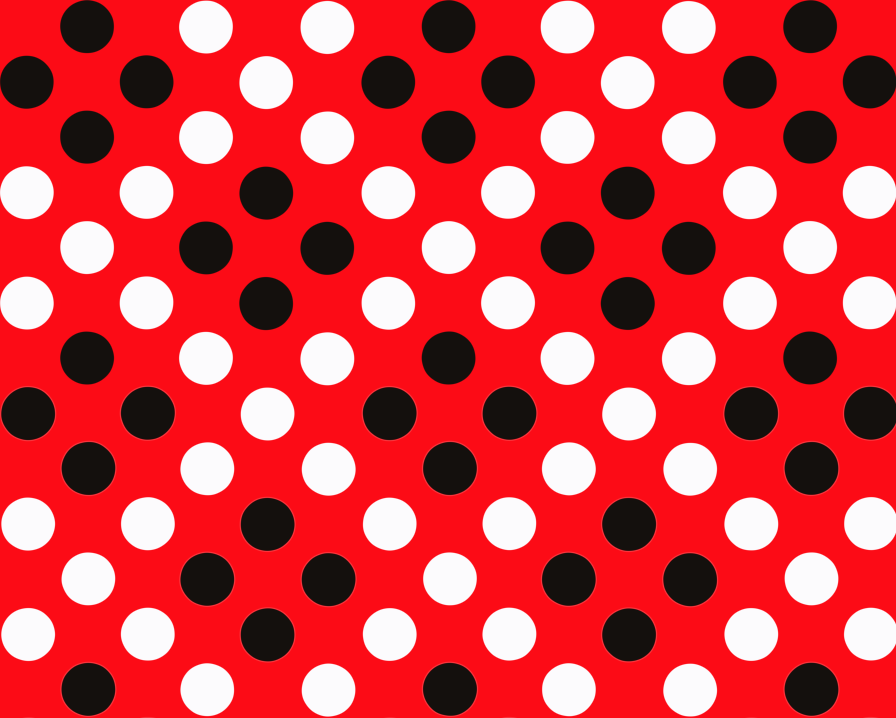
This pattern is drawn by a Shadertoy shader. Its source:

```glsl
// Lengths are fractions of the canvas width; y runs down from the top edge.
const vec3 RED = vec3(0.988, 0.043, 0.086);
const vec3 WHITE = vec3(0.988, 0.984, 0.992);
const vec3 BLACK = vec3(0.078, 0.063, 0.051);
const vec3 RIM = vec3(0.98, 0.62, 0.62);

const vec2 PITCH = vec2(0.06725, 0.06163);   // column and row spacing
const vec2 FIRST = vec2(0.02904, 0.0302);    // centre of column 0, row 0
const vec2 RADII = vec2(0.02995, 0.0295);
const float BLOCK = 3.0;                     // lattice steps per colour block
const vec2 SWAY = vec2(0.00104, 0.0005);     // drift of columns in each repeat
const float SHIFT_ROW = 7.0;                 // rows from here sit further right
const float ROW_SHIFT = 0.0015;
const float WOBBLE = 0.0003;                 // unevenness of the outlines
const float WOBBLE_FREQ = 2.0;
const float RIM_WIDTH = 0.0005;
const float RIM_STRENGTH = 0.3;
const float TAU = 6.2831853;

vec2 hashGradient(vec2 p) {
    float h = fract(sin(dot(p, vec2(127.1, 311.7))) * 43758.5);
    return vec2(cos(TAU * h), sin(TAU * h));
}

float gradientNoise(vec2 p) {
    vec2 i = floor(p), f = fract(p);
    vec2 u = f * f * f * (f * (f * 6.0 - 15.0) + 10.0);
    vec2 e = vec2(1.0, 0.0);
    float a = dot(hashGradient(i), f);
    float b = dot(hashGradient(i + e.xy), f - e.xy);
    float c = dot(hashGradient(i + e.yx), f - e.yx);
    float d = dot(hashGradient(i + e.xx), f - e.xx);
    return mix(mix(a, b, u.x), mix(c, d, u.x), u.y);
}

vec2 dotCentre(vec2 id) {
    float phase = TAU / (2.0 * BLOCK);
    vec2 drift = SWAY * vec2(cos(phase * (id.x - 0.5)), -cos(phase * (id.x - 1.5)));
    drift.x += ROW_SHIFT * step(SHIFT_ROW, id.y);
    return FIRST + id * PITCH + drift;
}

// Signed distance to a slightly uneven ellipse
float dotDistance(vec2 p, vec2 id) {
    vec2 q = (p - dotCentre(id)) / RADII;
    float r = length(q);
    vec2 direction = q / max(r, 1e-4);
    float wobble = WOBBLE * gradientNoise(direction * WOBBLE_FREQ + id * 7.3);
    return (r - 1.0) * RADII.y + wobble;
}

void mainImage(out vec4 fragColor, in vec2 fragCoord) {
    float pixel = 1.0 / iResolution.x;
    vec2 p = vec2(fragCoord.x, iResolution.y - fragCoord.y) * pixel;
    vec2 cell = floor((p - FIRST) / PITCH);
    vec3 color = RED;

    // Only staggered corners of the surrounding cell carry a dot
    for (int k = 0; k < 4; k++) {
        vec2 id = cell + vec2(k % 2, k / 2);
        if (mod(id.x + id.y, 2.0) < 0.5) continue;

        // Blocks of dots alternate in colour like a checkerboard
        vec2 block = floor(id / BLOCK);
        bool isBlack = mod(block.x + block.y, 2.0) < 0.5;
        float d = dotDistance(p, id);

        // Faint pale rim round the lower black dots
        if (isBlack && id.y >= SHIFT_ROW) {
            float rim = 1.0 - smoothstep(0.0, RIM_WIDTH + pixel, abs(d - RIM_WIDTH));
            color = mix(color, RIM, RIM_STRENGTH * rim);
        }
        float cover = 1.0 - smoothstep(-0.75 * pixel, 0.75 * pixel, d);
        color = mix(color, isBlack ? BLACK : WHITE, cover);
    }
    fragColor = vec4(color, 1.0);
}
```
